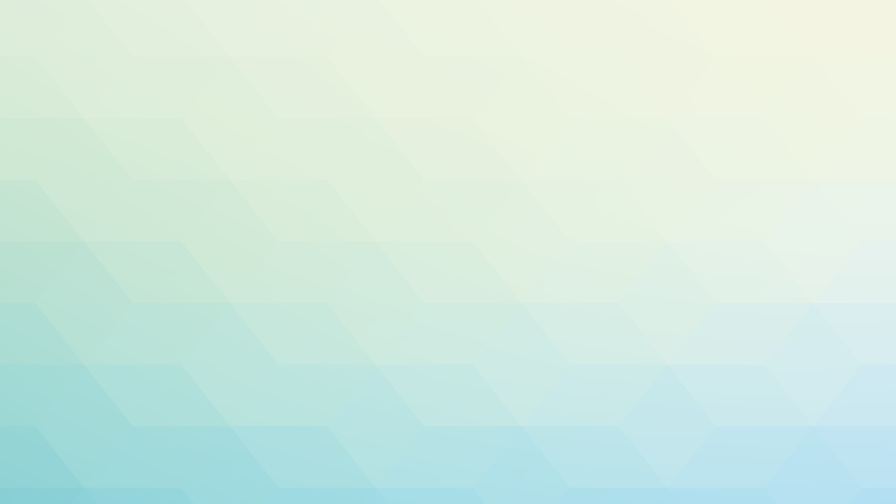
A WebGL 1 fragment shader for this background:

```glsl
precision highp float;
// Pale pastel rhombus mosaic: cream at the top, teal lower left, sky blue lower right.
uniform vec2 u_resolution;

#define CELL vec2(0.09645, 0.1222)   // lattice unit, in canvas heights
#define ORIGIN vec2(0.1667, 0.2345)  // one lattice point, from the upper left
#define FLATNESS 0.65                // 0: smooth gradient, 1: flat tiles
#define EDGE_PIXELS 0.7              // half width of the smoothed edges

// Smooth curve through the left, middle and right colours.
vec3 row(vec3 left, vec3 middle, vec3 right, float x) {
  return left * (1.0 - x) * (1.0 - 2.0 * x)
       + middle * 4.0 * x * (1.0 - x)
       + right * x * (2.0 * x - 1.0);
}

// Colour field over the canvas, y running downwards from 0 to 1.
vec3 field(vec2 uv) {
  float x = clamp(uv.x, -0.08, 1.08);
  float y = 4.0 * uv.y;
  vec3 cream = row(vec3(0.875, 0.932, 0.860), vec3(0.930, 0.954, 0.885), vec3(0.955, 0.960, 0.885), x);
  vec3 leaf  = row(vec3(0.825, 0.917, 0.832), vec3(0.905, 0.948, 0.872), vec3(0.942, 0.962, 0.893), x);
  vec3 mint  = row(vec3(0.735, 0.880, 0.817), vec3(0.865, 0.935, 0.867), vec3(0.908, 0.952, 0.930), x);
  vec3 aqua  = row(vec3(0.635, 0.855, 0.835), vec3(0.785, 0.912, 0.890), vec3(0.815, 0.918, 0.945), x);
  vec3 sky   = row(vec3(0.535, 0.812, 0.835), vec3(0.660, 0.870, 0.905), vec3(0.705, 0.875, 0.950), x);
  vec3 color = mix(cream, leaf, clamp(y, 0.0, 1.0));
  color = mix(color, mint, clamp(y - 1.0, 0.0, 1.0));
  color = mix(color, aqua, clamp(y - 2.0, 0.0, 1.0));
  return mix(color, sky, clamp(y - 3.0, 0.0, 1.2));
}

// Nearest tile centre on the staggered lattice shifted by offset.
vec2 tileCenter(vec2 p, vec2 offset) {
  vec2 q = p - offset;
  float column = floor(q.x / 3.0 + 0.5);
  float rank = floor((q.y - column) / 2.0 + 0.5);
  return offset + vec2(3.0 * column, column + 2.0 * rank);
}

// Parallelogram with level top and bottom; slant is +1 or -1.
float slantedTile(vec2 d, float slant) {
  return max(abs(d.y) - 0.5, abs(d.x - slant * d.y) - 1.0);
}

// Upright rhombus.
float uprightTile(vec2 d) {
  return abs(d.x) + abs(d.y) - 1.0;
}

// Tile colour in rgb, weighted by its coverage in alpha.
vec4 paint(vec2 center, float dist, float blur, float aspect) {
  vec2 uv = (center * CELL + ORIGIN) / vec2(aspect, 1.0);
  float coverage = 1.0 - smoothstep(-blur, blur, dist);
  return vec4(field(uv), 1.0) * coverage;
}

void main() {
  float aspect = u_resolution.x / u_resolution.y;
  vec2 uv = gl_FragCoord.xy / u_resolution;
  uv.y = 1.0 - uv.y;
  vec2 p = (uv * vec2(aspect, 1.0) - ORIGIN) / CELL;
  float blur = EDGE_PIXELS / (u_resolution.y * CELL.y);

  // The three tile families fill the plane between them.
  vec2 falling = tileCenter(p, vec2(1.5, 0.5));
  vec2 rising = tileCenter(p, vec2(1.5, -0.5));
  vec2 upright = tileCenter(p, vec2(0.0, -1.0));
  vec4 sum = paint(falling, slantedTile(p - falling, 1.0), blur, aspect)
           + paint(rising, slantedTile(p - rising, -1.0), blur, aspect)
           + paint(upright, uprightTile(p - upright), blur, aspect);
  vec3 tile = sum.rgb / max(sum.a, 0.001);

  gl_FragColor = vec4(mix(field(uv), tile, FLATNESS), 1.0);
}
```
